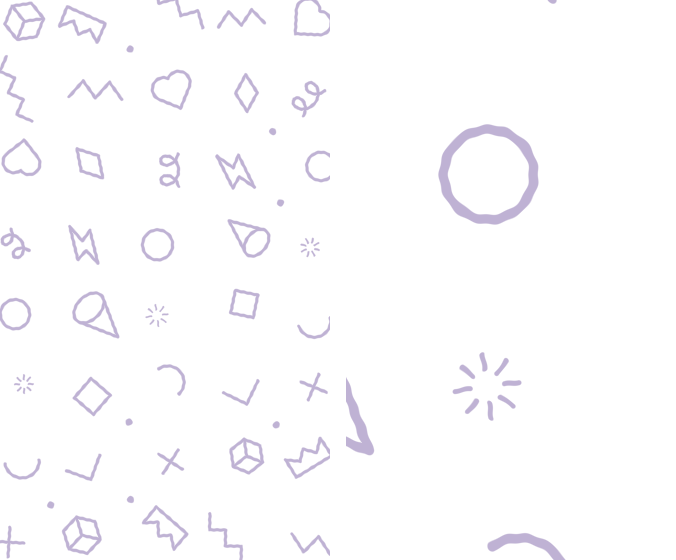
Left: the whole. Right: its middle third, enlarged.
A Shadertoy shader for this pattern:

```glsl
// Scattered lilac line doodles: crosses, zigzags, bolts, cubes, hearts and dots on white.

float hash(vec2 p) {
    vec3 q = fract(vec3(p.xyx) * vec3(.1031, .1030, .0973));
    q += dot(q, q.yzx + 33.33);
    return fract((q.x + q.y) * q.z);
}

mat2 turn(float a) {
    return mat2(cos(a), sin(a), -sin(a), cos(a));
}

float segment(vec2 p, vec2 a, vec2 b) {
    vec2 d = b - a;
    return length(p - a - d * clamp(dot(p - a, d) / max(dot(d, d), 1e-6), 0., 1.));
}

// Closed outline through seven corners
float outline(vec2 p, vec2 corner[7]) {
    float d = 1.;
    for (int i = 0; i < 7; i++) d = min(d, segment(p, corner[i], corner[(i + 1) % 7]));
    return d;
}

vec2 rim(float i, float sides, vec2 radii) {
    float a = 6.28319 * i / sides;
    return radii * vec2(cos(a), sin(a));
}

float polygon(vec2 p, float sides, vec2 radii) {
    float d = 1.;
    for (float i = 0.; i < sides; i++)
        d = min(d, segment(p, rim(i, sides, radii), rim(i + 1., sides, radii)));
    return d;
}

float cube(vec2 p) {
    float d = polygon(p, 6., vec2(.24));
    for (float i = 0.; i < 3.; i++) d = min(d, segment(p, vec2(0), rim(i, 3., vec2(.24))));
    return d;
}

float zigzag(vec2 p, float bends) {
    float d = 1.;
    for (float i = 0.; i < bends; i++) {
        float side = mod(i, 2.) * 2. - 1.;
        float y = (i - bends * .5) * .16;
        d = min(d, segment(p, vec2(.1 * side, y), vec2(-.1 * side, y + .16)));
    }
    return d;
}

float stairs(vec2 p) {
    float d = 1.;
    for (float i = -1.; i < 2.; i++) {
        vec2 q = p - i * vec2(.22, -.22);
        d = min(d, segment(q, vec2(-.11, .11), vec2(.11, .11)));
        d = min(d, segment(q, vec2(.11), vec2(.11, -.11)));
    }
    return d;
}

float heart(vec2 p) {
    p = vec2(abs(p.x), p.y + .23) / .42;
    if (p.x + p.y > 1.) return .42 * abs(length(p - vec2(.25, .75)) - .35355);
    return .42 * min(length(p - vec2(0, 1)), length(p - .5 * max(p.x + p.y, 0.)));
}

float arc(vec2 p) {
    p.x = abs(p.x);
    vec2 tip = .21 * vec2(sin(1.5), cos(1.5));
    return p.y * tip.x > p.x * tip.y ? abs(length(p) - .21) : length(p - tip);
}

float cone(vec2 p) {
    vec2 q = p + vec2(0, .15), radii = vec2(.21, .14);
    float k = length(q / radii);
    float base = abs(k * (k - 1.) / max(length(q / (radii * radii)), .01));
    if (k < .3) base = .1;
    return min(base, segment(vec2(abs(p.x), p.y), vec2(0, .34), vec2(.205, -.12)));
}

vec2 curlPoint(float t) {
    return vec2(.11 * cos(t), .038 * t + .11 * sin(t));
}

float curl(vec2 p) {
    float d = 1.;
    for (float t = -6.; t < 6.; t += .4) d = min(d, segment(p, curlPoint(t), curlPoint(t + .4)));
    return d;
}

float spark(vec2 p) {
    float a = mod(atan(p.y, p.x) + .3927, .7854) - .3927;
    return segment(length(p) * vec2(cos(a), sin(a)), vec2(.07, 0), vec2(.13, 0)) + .009;
}

float doodle(vec2 p, int kind) {
    if (kind == 0) return min(segment(p, vec2(-.2, 0), vec2(.2, 0)), segment(p, vec2(0, -.2), vec2(0, .2)));
    if (kind == 1) return zigzag(p, 4.);
    if (kind == 2) return outline(p, vec2[7](vec2(-.29, .11), vec2(-.05, .04), vec2(-.04, .21),
        vec2(.28, -.1), vec2(.06, -.04), vec2(.03, -.2), vec2(-.29, .11)));
    if (kind == 3) return polygon(p, 4., vec2(.23));
    if (kind == 4) return cube(p);
    if (kind == 5) return heart(p);
    if (kind == 6) return abs(length(p) - .18);
    if (kind == 7) return arc(p);
    if (kind == 8) return outline(p, vec2[7](vec2(-.31, -.03), vec2(.16, .25), vec2(.3, .02),
        vec2(.11, .04), vec2(.07, -.12), vec2(-.11, -.07), vec2(-.16, -.26)));
    if (kind == 9) return polygon(p, 4., vec2(.16, .27));
    if (kind == 10) return cone(p);
    if (kind == 11) return segment(vec2(p.x, abs(p.y)), vec2(.12, 0), vec2(-.12, .24));
    if (kind == 12) return stairs(p);
    if (kind == 13) return curl(p);
    return hash(vec2(kind, 4)) < 0. ? 1. : spark(p);
}

void mainImage(out vec4 fragColor, in vec2 fragCoord) {
    vec2 p = fragCoord / iResolution.y * 7.5 + vec2(.3, .2);
    float pixel = 7.5 / iResolution.y, d = 1.;
    p += .003 * sin(p.yx * 70.); // hand-drawn wobble
    for (int k = 0; k < 9; k++) {
        vec2 cell = floor(p) + vec2(k % 3, k / 3) - 1.;
        vec2 jitter = vec2(hash(cell + 11.), hash(cell + 37.)) - .5;
        float size = mix(.9, 1.12, hash(cell + 53.));
        vec2 q = turn(6.28319 * hash(cell + 71.)) * (p - cell - .5 - .26 * jitter) / size;
        if (length(q) < .5) d = min(d, size * doodle(q, int(mod(4. * cell.x + 7. * cell.y, 15.))) - .021);
        // Dots fill some of the gaps at cell corners
        if (hash(cell + 97.) > .78) d = min(d, length(p - cell - .15 * jitter) - .047);
    }
    float ink = 1. - smoothstep(-.8 * pixel, .8 * pixel, d);
    fragColor = vec4(mix(vec3(1), vec3(.75, .70, .83), ink), 1);
}
```
